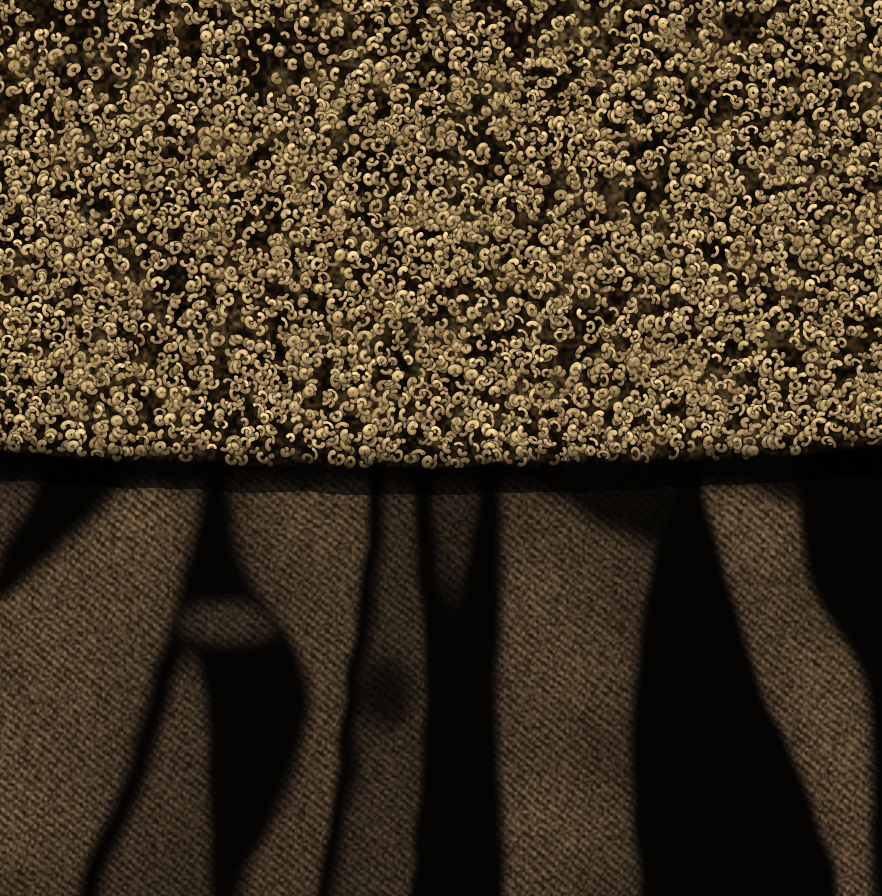
Reproduce this texture procedurally as a Shadertoy shader.

```glsl
// A looped wool hem hanging over a gathered twill skirt in low warm light.
// Wool: layers of hashed, jittered arcs shaded as round threads.
// Skirt: lit folds between pairs of spline edges, textured by a diagonal weave.

vec2 hash2(vec2 p) {
    vec3 q = fract(p.xyx * vec3(.1031, .1030, .0973));
    q += dot(q, q.yzx + 33.33);
    return fract((q.xx + q.yz) * q.zy);
}

float noise(vec2 p) {
    vec2 i = floor(p), f = fract(p);
    f *= f * (3. - 2. * f);
    float low = mix(hash2(i).x, hash2(i + vec2(1, 0)).x, f.x);
    float high = mix(hash2(i + vec2(0, 1)).x, hash2(i + vec2(1, 1)).x, f.x);
    return mix(low, high, f.y);
}

float hemHeight(float x) {
    return .479 + .075 * (x - .45) * (x - .45) + .004 * (noise(vec2(x * 35., 3.)) - .5);
}

// Catmull-Rom curve through five evenly spaced knots.
float spline(float t, float k[5]) {
    float s = clamp(t, 0., .9999) * 4., f = fract(s);
    int i = int(s);
    float a = k[max(i - 1, 0)], b = k[i], c = k[i + 1], d = k[min(i + 2, 4)];
    return b + .5 * f * (c - a + f * (2. * a - 5. * b + 4. * c - d + f * (3. * (b - c) + d - a)));
}

// Light on one fold: soft edges, with separate brightness at each side.
float fold(float x, float left, float right, vec2 soft, vec2 light) {
    float u = clamp((x - left) / max(right - left, .001), 0., 1.);
    float inside = smoothstep(-.003, soft.x, x - left) * smoothstep(-.003, soft.y, right - x);
    return inside * mix(light.x, light.y, u) * (.82 + .18 * sin(3.14 * u));
}

float blob(vec2 p, vec2 centre, vec2 radius) {
    return 1. - smoothstep(.3, 1.2, length((p - centre) / radius));
}

// Total light on the skirt; t runs from the hem (0) to the bottom (1).
float skirtLight(vec2 p) {
    float t = (.48 - p.y) / .48;
    float x = p.x + .005 * (noise(p * 28.) - .5);
    float aRight = spline(t, float[5](.238, .215, .180, .143, .095));
    float cRight = spline(t, float[5](.418, .410, .392, .378, .360));

    float l = fold(x, -.1, spline(t, float[5](.058, .002, -.05, -.08, -.1)), vec2(.01, .02), vec2(.8, .65));
    l = max(l, fold(x, spline(t, float[5](.125, .018, -.13, -.2, -.25)), aRight, vec2(.04, .022), vec2(.95, .82)));
    float lower = fold(x, aRight + .006, spline(t, float[5](.2, .215, .234, .240, .243)), vec2(.02, .015), vec2(.75, .55));
    l = max(l, lower * smoothstep(.38, .52, t));
    l = max(l, fold(x, spline(t, float[5](.243, .262, .332, .307, .256)), cRight, vec2(.025, .012), vec2(.72, .88)));
    l = max(l, .55 * blob(p, vec2(.255, .305), vec2(.07, .032)));

    // Shaded fold behind the centre one, with two hollows.
    float back = fold(x, cRight + .003, spline(t, float[5](.468, .472, .48, .473, .463)), vec2(.02, .012), vec2(.5, .58));
    back *= 1. - .75 * blob(p, vec2(.43, .225), vec2(.04, .05));
    l = max(l, back * (1. - .5 * blob(p, vec2(.385, .145), vec2(.025, .05))));

    float small = fold(x, spline(t, float[5](.477, .482, .50, .51, .51)),
                       spline(t, float[5](.542, .528, .505, .5, .5)), vec2(.015), vec2(.42, .5));
    l = max(l, small * (1. - smoothstep(.18, .38, t)));
    l = max(l, fold(x, spline(t, float[5](.55, .553, .548, .551, .556)),
                    spline(t, float[5](.768, .733, .715, .712, .72)), vec2(.018, .015), vec2(.88, .72)));
    l = max(l, fold(x, spline(t, float[5](.772, .803, .84, .892, .93)),
                    spline(t, float[5](.90, .91, .972, .98, .982)), vec2(.015, .018), vec2(.92, .85)));

    // Shadow cast by the hem, deepest in the gap right of centre.
    float depth = .02 + .14 * smoothstep(.56, .74, x) * (1. - smoothstep(.755, .785, x));
    depth += .04 * smoothstep(.82, .9, x) + .02 * noise(vec2(x * 30., 8.));
    return l * mix(.12, 1., smoothstep(depth - .02, depth + .05, t));
}

vec3 skirt(vec2 p) {
    // Diagonal ribs crossed by yarn breaks, slightly warped.
    vec2 w = p + .004 * vec2(noise(p * 18.), noise(p * 18. + 40.));
    float rib = .5 + .5 * sin(6.283 * (w.x * .62 + w.y * .78) / .0078);
    float yarn = .5 + .5 * sin(6.283 * (w.x * .85 - w.y * .52) / .0066);
    float grain = noise(p * 330.);
    float weave = .42 + .5 * rib * (.55 + .45 * yarn) + .6 * (grain - .35);
    float light = skirtLight(p) * (.85 + .3 * noise(p * 12.));
    return vec3(.018, .014, .010) + vec3(.45, .355, .25) * light * weave;
}

// Lays one layer of curled threads over the colour beneath.
vec3 addCurls(vec3 col, vec2 p, float cell, float layer, float px) {
    vec2 base = floor(p / cell);
    for (int n = 0; n < 9; n++) {
        vec2 id = base + vec2(n % 3 - 1, n / 3 - 1);
        vec2 h = hash2(id + layer * 71.), k = hash2(id + layer * 53. + 190.);
        vec2 c = (id + h) * cell;
        float density = .40 + .62 * noise(c * 24. + 7.) - .2 * smoothstep(.75, 1., c.y);
        if (c.y < hemHeight(c.x) + .3 * cell || k.x > density) continue;

        float turn = 6.283 * k.y, open = mix(.9, 2.6, h.x);
        vec2 offset = p - c, q = mat2(cos(turn), sin(turn), -sin(turn), cos(turn)) * offset;
        q = vec2(abs(q.x), q.y * (1. + .5 * h.y));
        float radius = cell * mix(.2, .38, h.y), width = cell * mix(.12, .2, k.y);
        vec2 tip = vec2(sin(open), cos(open));
        float d = tip.y * q.x > tip.x * q.y ? length(q - tip * radius) : abs(length(q) - radius);

        col *= mix(.5, 1., smoothstep(width * .8, width * 2., d));
        float round_ = sqrt(max(0., 1. - d * d / (width * width)));
        float lit = (.35 + .65 * round_) * (.72 + .22 * offset.y / radius + .3 * hash2(id + 9.).y);
        vec3 thread = mix(vec3(.25, .17, .08), vec3(.86, .74, .52), clamp(lit * (.7 + .1 * layer), 0., 1.1));
        col = mix(col, thread, 1. - smoothstep(-px, px, d - width));
    }
    return col;
}

void mainImage(out vec4 fragColor, in vec2 fragCoord) {
    vec2 p = fragCoord / iResolution.y;
    float px = .7 / iResolution.y, above = p.y - hemHeight(p.x);
    vec3 col = skirt(p);
    vec3 ground = mix(vec3(.035, .025, .012), vec3(.27, .19, .10), pow(noise(p * 210.), 2.));
    col = mix(col, ground, smoothstep(-.002, .004, above));
    if (above > -.03) {
        vec3 wool = col;
        for (float layer = 0.; layer < 4.; layer++) wool = addCurls(wool, p, .0165, layer, px);
        // Loose fibres soften the curls; the rim turns away from the light.
        float fuzz = noise(p * 260. + 5.) * smoothstep(.45, .8, noise(p * 45.));
        wool = mix(wool, vec3(.64, .53, .34), .45 * fuzz * smoothstep(0., .01, above));
        wool *= .82 + .36 * noise(p * 300.);
        col = wool * mix(.4, 1., smoothstep(-.006, .028, above));
    }
    fragColor = vec4(col, 1.);
}
```
